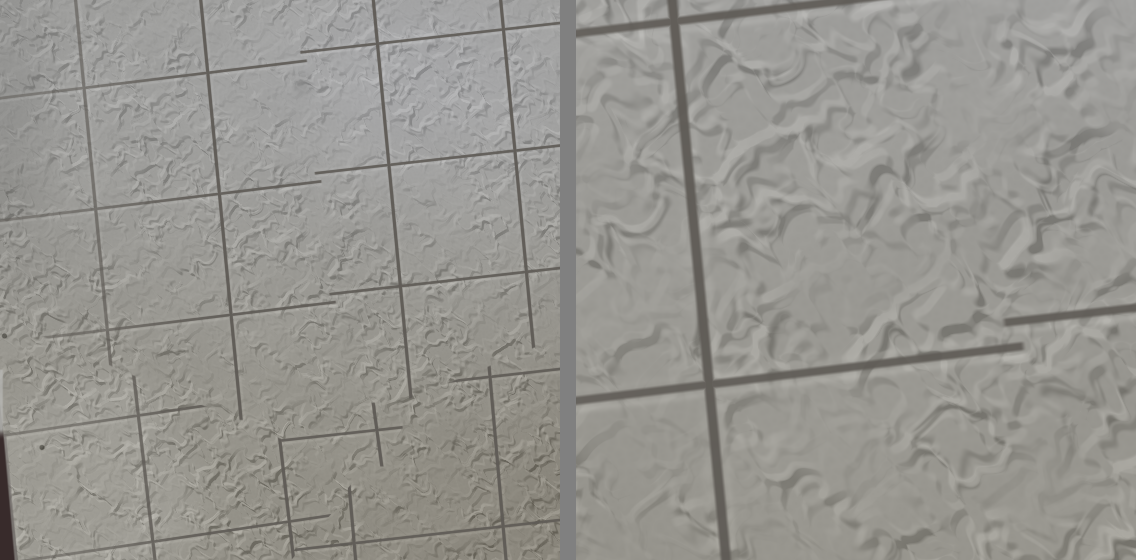
Left, the full canvas; right, a detail of the centre.
A three.js fragment shader for this texture:

```glsl
// Pale, tilted floor tiles whose grid breaks along slanted seams into five shifted patches.
// Each patch is an oblique lattice of joints, clipped by signed seam distances;
// the wormy stone relief is embossed from sine-warped cellular noise.
varying vec2 vUv;

vec2 hash2(vec2 cell) {
  vec2 h = vec2(dot(cell, vec2(127.1, 311.7)), dot(cell, vec2(269.5, 183.3)));
  return fract(sin(h) * 43758.5);
}

// Distance to the nearest scattered cell point
float cellular(vec2 p) {
  vec2 cell = floor(p);
  vec2 f = p - cell;
  float nearest = 4.0;
  for (int j = -1; j <= 1; j++) {
    for (int i = -1; i <= 1; i++) {
      vec2 o = vec2(float(i), float(j));
      vec2 d = o + hash2(cell + o) - f;
      nearest = min(nearest, dot(d, d));
    }
  }
  return sqrt(nearest);
}

// Raised plateaus with ragged outlines
float relief(vec2 p) {
  vec2 w = p + 0.008 * sin(p.yx * vec2(83.0, 97.0) + 2.0 * sin(p * 61.0));
  w += 0.0035 * sin(p.yx * vec2(271.0, 233.0) + 2.0 * sin(p * 149.0));
  float broad = smoothstep(0.42, 0.56, cellular(w * 25.0));
  float fine = smoothstep(0.40, 0.60, cellular(w * 52.0 + 17.0));
  return broad + 0.55 * fine;
}

// Groove (x) and bright rim (y) of a lattice spanned by two tile edges
vec2 joints(vec2 p, vec2 origin, vec2 across, vec2 down) {
  vec2 q = p - origin;
  float area = across.x * down.y - across.y * down.x;
  vec2 tile = vec2(q.x * down.y - q.y * down.x, across.x * q.y - across.y * q.x) / area;
  vec2 offset = (fract(tile + 0.5) - 0.5) * vec2(length(across), length(down));
  vec2 groove = 1.0 - smoothstep(vec2(0.0016, 0.0012), vec2(0.0042, 0.0036), abs(offset));
  vec2 lower = (offset - 0.0056) / 0.0024;
  vec2 upper = (offset + 0.0056) / 0.0024;
  vec2 rim = exp(-lower * lower) + 0.4 * exp(-upper * upper);
  return vec2(max(groove.x, 0.95 * groove.y), max(0.6 * rim.x, rim.y));
}

float inside(float d) {
  return smoothstep(-0.002, 0.002, d);
}

float disc(vec2 p, vec2 center, float radius) {
  return 1.0 - smoothstep(0.6 * radius, 1.2 * radius, length(p - center));
}

void main() {
  vec2 p = vec2(vUv.x, 1.0 - vUv.y); // y runs downward

  // Signed sides of the seams
  float middleSeam = p.x - 0.12 * p.y - 0.53;
  float leftSeam = p.y - 0.43 * p.x - 0.568;
  float rightSeam = p.y + 0.41 * p.x - 1.012;
  float lowSeam = p.y + 1.15 * p.x - 1.598;

  // Five patches of the broken grid
  vec2 line = joints(p, vec2(0.371, 0.130), vec2(0.221, -0.027), vec2(0.0208, 0.2161))
    * inside(0.005 - middleSeam) * inside(-leftSeam) * inside(0.75 - p.y);
  line = max(line, joints(p, vec2(0.674, 0.078), vec2(0.225, -0.0255), vec2(0.0205, 0.2165))
    * inside(middleSeam + 0.005) * inside(-rightSeam) * inside(0.72 - p.y));
  line = max(line, joints(p, vec2(0.247, 0.742), vec2(0.2435, -0.036), vec2(0.026, 0.2253))
    * inside(leftSeam) * inside(-lowSeam));
  line = max(line, joints(p, vec2(0.673, 0.768), vec2(0.220, -0.024), vec2(0.030, 0.220))
    * inside(p.x - 0.499) * inside(0.719 - p.x) * inside(p.y - 0.719) * inside(0.833 - p.y));
  line = max(line, joints(p, vec2(0.875, 0.673), vec2(0.266, -0.030), vec2(0.0234, 0.267))
    * inside(rightSeam) * inside(lowSeam + 0.012));

  // Cool light above, warmer and dimmer below
  vec3 color = mix(vec3(0.625, 0.625, 0.618), vec3(0.585, 0.575, 0.54), smoothstep(0.1, 0.9, p.y));
  vec2 glow = (p - vec2(0.74, 0.14)) / vec2(0.28, 0.22);
  color += vec3(0.03, 0.032, 0.045) * exp(-dot(glow, glow));
  color -= vec3(0.045, 0.05, 0.055) * smoothstep(1.25, 2.0, p.x + p.y);
  color -= 0.045 * (1.0 - smoothstep(0.0, 0.16, p.x)) * (1.0 - smoothstep(0.3, 0.65, p.y));
  color += vec3(0.035, 0.037, 0.042) * disc(p, vec2(0.15, 0.88), 0.22);
  color += 0.008 * sin(p.x * 19.0 + 2.0 * sin(p.y * 13.0)) * sin(p.y * 23.0 + p.x * 7.0);

  // Worn relief, stronger in some areas than others
  float emboss = relief(p + vec2(0.0016, 0.0022)) - relief(p - vec2(0.0016, 0.0022));
  float wear = 0.5 + 0.5 * sin(p.x * 31.0 + 2.5 * sin(p.y * 24.0)) * sin(p.y * 37.0 + 2.0 * sin(p.x * 21.0));
  float strength = mix(0.25, 1.0, smoothstep(0.2, 0.75, wear)) * mix(0.75, 1.15, p.y);
  color += strength * (0.085 * clamp(emboss, 0.0, 0.8) + 0.15 * clamp(emboss, -0.9, 0.0));
  color += 0.012 * (cellular(p * 190.0) - 0.5);

  // Joints, fainter toward the left
  float depth = mix(0.55, 0.95, smoothstep(0.05, 0.4, p.x));
  color += 0.045 * line.y * (1.0 - line.x);
  color = mix(color, vec3(0.37, 0.355, 0.335), depth * line.x);

  // Round stain and specks
  color -= 0.035 * disc(p, vec2(0.542, 0.150), 0.021);
  color -= 0.25 * disc(p, vec2(0.075, 0.799), 0.005);
  color -= 0.25 * disc(p, vec2(0.008, 0.600), 0.005);

  // Dark border at the lower left, with a pale lip above it
  float border = 0.006 + 0.09 * (p.y - 0.775) - p.x;
  float below = smoothstep(0.765, 0.785, p.y);
  color = mix(color, vec3(0.72, 0.72, 0.71), 0.7 * inside(0.005 - p.x) * inside(p.y - 0.66) * (1.0 - below));
  color = mix(color, vec3(0.46, 0.44, 0.43), 0.7 * below * inside(border + 0.005));
  color = mix(color, vec3(0.22, 0.17, 0.17), below * inside(border));

  gl_FragColor = vec4(color, 1.0);
}
```
